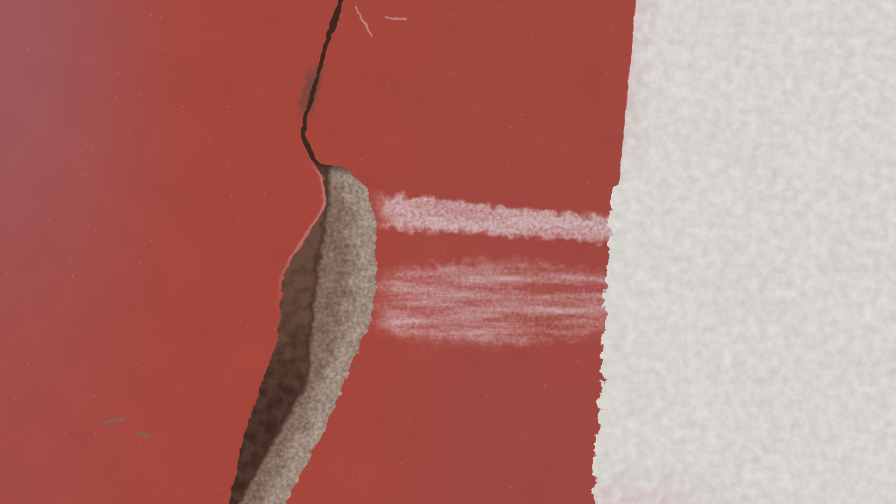
This texture is drawn by a WebGL 1 fragment shader. Its source:

```glsl
precision highp float;
// A cracked red plaster wall with two scraped pale bands beside rough white paint.
uniform vec2 u_resolution;

const vec3 RED = vec3(0.645, 0.275, 0.235);
const vec3 FADED_RED = vec3(0.615, 0.345, 0.355);
const vec3 DULL_RED = vec3(0.615, 0.285, 0.260);
const vec3 WHITE = vec3(0.842, 0.826, 0.805);
const vec3 CHALK = vec3(0.805, 0.700, 0.710);
const vec3 SHADOW = vec3(0.235, 0.155, 0.125);
const vec3 EARTH = vec3(0.395, 0.285, 0.235);
const vec3 MORTAR = vec3(0.500, 0.405, 0.355);
const vec3 GRIT = vec3(0.605, 0.535, 0.485);
const float CRACK_WIDTH = 0.010;
const float EDGE_JAG = 0.009;
const float RELIEF = 0.045;

float hash(vec2 p) {
  p = fract(p * vec2(0.1031, 0.1137));
  p += dot(p, p.yx + 33.33);
  return fract((p.x + p.y) * p.x * 17.3);
}

vec2 gradient(vec2 cell) {
  float a = 6.2832 * hash(cell + 19.7);
  return vec2(cos(a), sin(a));
}

float noise(vec2 p) {
  vec2 i = floor(p), f = fract(p);
  vec2 w = f * f * f * (f * (f * 6.0 - 15.0) + 10.0);
  vec2 e = vec2(1.0, 0.0);
  float low = mix(dot(gradient(i), f), dot(gradient(i + e), f - e), w.x);
  float high = mix(dot(gradient(i + e.yx), f - e.yx), dot(gradient(i + 1.0), f - 1.0), w.x);
  return mix(low, high, w.y);
}

float fbm(vec2 p) {
  float sum = 0.0, amp = 1.0;
  for (int i = 0; i < 4; i++) {
    sum += amp * noise(p);
    p = p * 2.03 + 17.1;
    amp *= 0.5;
  }
  return sum;
}

float ramp(float a, float b, float y) { return clamp((y - a) / (b - a), 0.0, 1.0); }

// Soft coverage of the region where d is negative.
float cover(float d, float soft) {
  float s = max(soft, 0.8 / u_resolution.y);
  return 1.0 - smoothstep(-s, s, d);
}

float segment(vec2 p, vec2 a, vec2 b) {
  vec2 d = b - a;
  return length(p - a - d * clamp(dot(p - a, d) / dot(d, d), 0.0, 1.0));
}

// Left side of the hole, continuing upward as the thin crack.
float leftEdge(float y) {
  return 0.454 + 0.032 * ramp(0.0, 0.144, y) + 0.065 * ramp(0.144, 0.329, y)
    + 0.012 * ramp(0.329, 0.456, y) + 0.085 * ramp(0.456, 0.595, y)
    - 0.009 * ramp(0.610, 0.653, y) - 0.026 * ramp(0.653, 0.688, y)
    - 0.016 * ramp(0.688, 0.734, y) + 0.009 * ramp(0.734, 0.780, y)
    + 0.031 * ramp(0.780, 0.896, y) + 0.034 * ramp(0.896, 1.0, y);
}

float rightEdge(float y) {
  return 0.567 + 0.081 * ramp(0.0, 0.155, y) + 0.088 * ramp(0.155, 0.363, y)
    + 0.012 * ramp(0.363, 0.468, y) - 0.003 * ramp(0.468, 0.572, y)
    - 0.023 * ramp(0.572, 0.630, y) - 0.039 * ramp(0.630, 0.671, y)
    - 0.150 * ramp(0.668, 0.690, y);
}

void main() {
  vec2 p = gl_FragCoord.xy / u_resolution.y;
  float coarse = fbm(p * 9.0), ragged = fbm(p * 42.0), grain = fbm(p * 130.0);
  float streak = fbm(p * vec2(6.0, 48.0) + 5.0);

  // Red paint, faded toward the upper left
  vec3 col = mix(RED, DULL_RED, smoothstep(0.65, 0.95, p.x) * (1.0 - 0.6 * p.y));
  float faded = (1.0 - smoothstep(0.0, 0.46, p.x)) * (0.3 + 0.7 * smoothstep(0.1, 0.9, p.y));
  col = mix(col, FADED_RED, faded) * (1.0 + 0.025 * coarse + 0.02 * grain);
  vec2 cell = floor(p * 45.0);
  vec2 spot = fract(p * 45.0) - 0.25 - 0.5 * vec2(hash(cell + 3.0), hash(cell + 8.0));
  col = mix(col, CHALK, 0.35 * step(0.965, hash(cell)) * cover(length(spot) - 0.06, 0.05));

  // Scraped bands: a narrow bright one and a broad streaky one
  float across = ramp(0.74, 1.21, p.x);
  float narrow = abs(p.y - mix(0.583, 0.545, across)) - mix(0.034, 0.023, across);
  float broad = abs(p.y - mix(0.398, 0.399, across)) - 0.056 - 0.025 * sin(3.1416 * across);
  float span = smoothstep(0.725, 0.79, p.x + 0.02 * ragged);
  float chalk = cover(narrow + 0.013 * ragged + 0.006 * streak, 0.008)
    * clamp(0.78 + 0.4 * grain + 0.25 * streak, 0.15, 1.0);
  float haze = cover(broad + 0.015 * ragged + 0.012 * streak, 0.016)
    * clamp(0.47 - 0.14 * across + 0.55 * streak + 0.25 * grain, 0.08, 0.85);
  col = mix(col, CHALK, span * max(chalk, haze));

  // White paint with a stepped, brushed edge and fine relief
  float lower = 1.0 - smoothstep(0.625, 0.635, p.y);
  float border = mix(1.227 + 0.035 * ramp(0.63, 1.0, p.y), 1.177 + 0.036 * ramp(0.0, 0.63, p.y), lower);
  float paint = border - p.x + mix(0.003, 0.015, lower) * ragged;
  float relief = fbm(p * 58.0 + vec2(0.012, -0.012) * 58.0) - ragged;
  vec3 white = WHITE * (1.0 + RELIEF * relief + 0.014 * coarse);
  float blush = (1.0 - smoothstep(0.0, 0.06, p.x - border)) * smoothstep(0.6, 0.75, p.y)
    + (1.0 - smoothstep(0.0, 0.09, p.y)) * (1.0 - smoothstep(1.2, 1.55, p.x));
  white = mix(white, CHALK, clamp(blush * (0.4 + 0.5 * ragged), 0.0, 0.6));
  col = mix(col, white, cover(paint, 0.0015));

  // Crack and hole: shaded earth, a ridge, then gritty mortar
  float left = leftEdge(p.y) + EDGE_JAG * 0.6 * ragged;
  float crackRight = left + CRACK_WIDTH * (1.0 + 0.6 * coarse);
  float right = max(rightEdge(p.y) + EDGE_JAG * ragged, crackRight);
  float thin = smoothstep(0.645, 0.685, p.y);
  float ridge = 0.475 + 0.131 * ramp(0.0, 0.236, p.y) + 0.019 * ramp(0.236, 0.44, p.y)
    + 0.025 * ramp(0.44, 0.6, p.y) + 0.008 * ragged;
  vec3 floorTone = mix(SHADOW, EARTH, clamp(0.25 + 0.75 * smoothstep(0.15, 0.48, p.y) + 0.6 * ragged, 0.0, 1.0));
  vec3 stone = mix(MORTAR, GRIT, smoothstep(-0.075, -0.025, p.x - right + 0.02 * ragged));
  stone *= 1.0 + 0.22 * grain + 0.13 * ragged;
  vec3 inside = mix(stone, floorTone, cover(p.x - ridge, 0.006));
  inside = mix(inside, SHADOW, 0.65 * cover(abs(p.x - ridge) - 0.004, 0.006) * smoothstep(0.1, 0.3, p.y));
  inside = mix(inside, SHADOW, thin);
  float crumble = smoothstep(0.76, 0.8, p.y) * (1.0 - smoothstep(0.84, 0.88, p.y));
  col = mix(col, EARTH, 0.65 * crumble * cover(abs(p.x - left) - 0.016 + 0.012 * ragged, 0.005));
  float rim = cover(abs(p.x - left + 0.004) - 0.003, 0.003) * (1.0 - thin);
  col = mix(col, CHALK, 0.4 * rim * smoothstep(0.35, 0.55, p.y));
  col = mix(col, inside, cover(max(left - p.x, p.x - right), 0.0015));

  // Small scratches and chips
  vec2 q = p + 0.004 * ragged;
  float scratch = min(segment(q, vec2(0.705, 0.985), vec2(0.738, 0.93)), segment(q, vec2(0.765, 0.966), vec2(0.805, 0.962)));
  col = mix(col, CHALK, 0.6 * cover(scratch - 0.002, 0.002));
  float chip = min(segment(q, vec2(0.207, 0.162), vec2(0.245, 0.168)), segment(q, vec2(0.275, 0.143), vec2(0.297, 0.135)));
  col = mix(col, MORTAR, 0.75 * cover(chip - 0.003, 0.002));

  gl_FragColor = vec4(clamp(col, 0.0, 1.0), 1.0);
}
```
